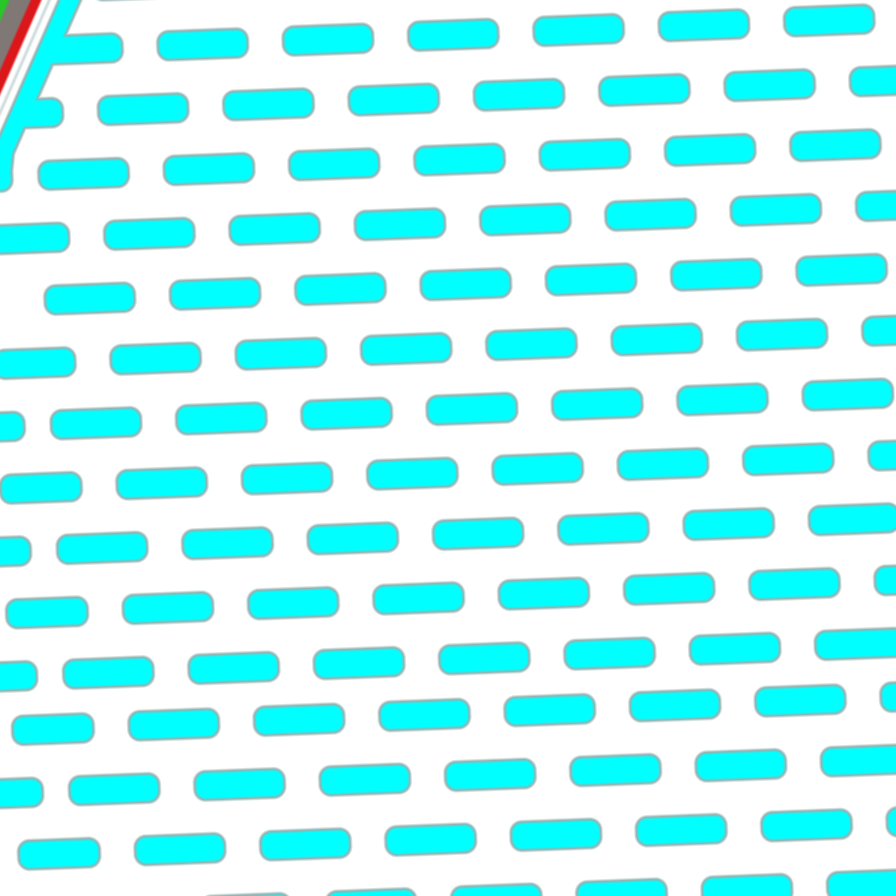
Write a three.js fragment shader that draws this pattern.

```glsl
// Tilted brick-offset rows of cyan rounded dashes with soft grey outlines on white.
// Each dash is a rounded-box distance in a sheared lattice; two seams close up the
// lattice at the left and below, and a striped border crosses the upper left corner.

varying vec2 vUv;

const float TILT = 0.0382;                       // slope of the rows, radians
const vec2 ORIGIN = vec2(0.5267, 0.5436);        // centre of dash (0, 0)
const vec2 PITCH = vec2(0.13995, 0.06967);       // dash and row spacing
const float ROW_SHIFT = -0.5057;                 // sideways step per row, in dashes
const vec2 DASH_HALF = vec2(0.0501, 0.0159);
const float DASH_RADIUS = 0.0122;
const float OUTLINE = 0.0029;                    // half width of the soft outline
const vec2 SEAM = vec2(-0.485, -0.3086);         // left and lower seam positions
const vec2 SEAM_CUT = vec2(0.0098, 0.0091);      // width taken out at each seam
const vec2 MISSING_DASH = vec2(-3.0, 2.0);

const vec2 BORDER_TOP = vec2(0.078, 1.0);
const vec2 BORDER_BEND = vec2(0.004, 0.831);
const vec2 BORDER_END = vec2(0.001, 0.802);
const float BORDER_RADIUS = 0.0112;
const float STRIPE_SOFT = 0.002;

const vec3 WHITE = vec3(1.0);
const vec3 CYAN = vec3(0.0, 1.0, 1.0);
const vec3 OUTLINE_GREY = vec3(0.58, 0.70, 0.70);
const vec3 RED = vec3(0.86, 0.09, 0.10);
const vec3 CORNER_GREY = vec3(0.50, 0.47, 0.46);
const vec3 GREEN = vec3(0.15, 0.78, 0.15);

float roundedBox(vec2 p, vec2 halfSize, float radius) {
  vec2 d = abs(p) - halfSize + radius;
  return length(max(d, 0.0)) + min(max(d.x, d.y), 0.0) - radius;
}

float segment(vec2 p, vec2 a, vec2 b) {
  vec2 ab = b - a;
  return length(p - a - ab * clamp(dot(p - a, ab) / dot(ab, ab), 0.0, 1.0));
}

// Distance to the nearest dash of the tilted lattice
float dashes(vec2 p) {
  vec2 along = vec2(cos(TILT), sin(TILT));
  p -= ORIGIN;
  vec2 q = vec2(dot(p, along), dot(p, vec2(-along.y, along.x)));
  q -= SEAM_CUT * (1.0 - step(SEAM, q));

  float row = floor(q.y / PITCH.y + 0.5);
  float shift = row * ROW_SHIFT;
  float column = floor(q.x / PITCH.x - shift + 0.5);
  vec2 local = q - PITCH * vec2(column + shift, row);
  bool missing = distance(vec2(column, row), MISSING_DASH) < 0.5;
  return missing ? 1.0 : roundedBox(local, DASH_HALF, DASH_RADIUS);
}

// Cyan inside, grey at the boundary, white outside
vec3 outlined(float d) {
  vec3 inner = mix(CYAN, OUTLINE_GREY, clamp(d / OUTLINE + 1.0, 0.0, 1.0));
  return mix(inner, WHITE, clamp(d / OUTLINE, 0.0, 1.0));
}

float below(float x, float limit) {
  return 1.0 - smoothstep(limit - STRIPE_SOFT, limit + STRIPE_SOFT, x);
}

void main() {
  // Signed offset across the border, positive on the dashed side
  vec2 run = normalize(BORDER_TOP - BORDER_BEND);
  float across = dot(vUv - BORDER_TOP, vec2(run.y, -run.x));

  // Dashes stop at the border line and merge with it
  float border = min(segment(vUv, BORDER_TOP + run * 0.05, BORDER_BEND),
                     segment(vUv, BORDER_BEND, BORDER_END)) - BORDER_RADIUS;
  vec3 color = outlined(min(max(dashes(vUv), -across), border));

  // Corner stripes, from the border outwards
  float hairline = below(across, -0.0195) - below(across, -0.0225);
  color = mix(color, OUTLINE_GREY, 0.5 * hairline);
  color = mix(color, RED, below(across, -0.0290));
  color = mix(color, CORNER_GREY, below(across, -0.0400));
  color = mix(color, GREEN, below(across, -0.0620));

  gl_FragColor = vec4(color, 1.0);
}
```
